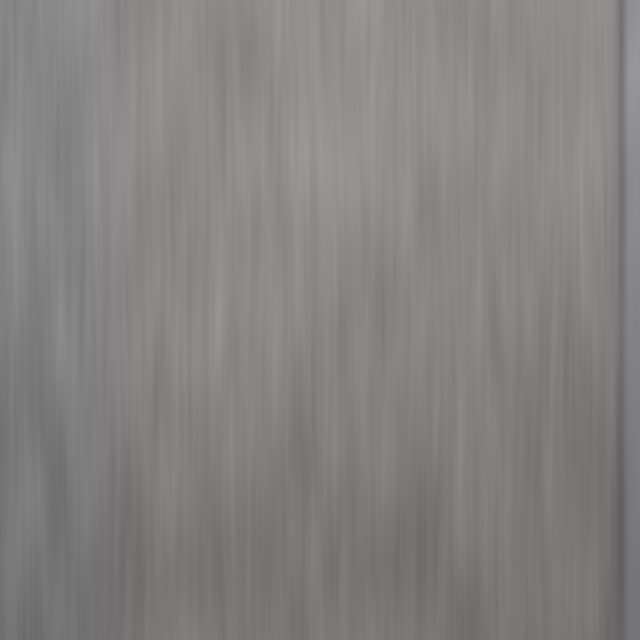
Write a WebGL 1 fragment shader that draws this texture.

```glsl
precision highp float;
// Brushed grey panel with soft vertical grain and a dark groove near the right edge.
// Stretched gradient noise gives streaks and blotches over a broad light falloff;
// a narrow cool strip lies beyond the groove.
uniform vec2 u_resolution;

vec2 randomGradient(vec2 cell) {
  float h = fract(sin(dot(cell, vec2(127.1, 311.7))) * 43758.545);
  return vec2(cos(6.2832 * h), sin(6.2832 * h));
}

// Gradient noise, roughly -0.7 to 0.7
float gradientNoise(vec2 p) {
  vec2 cell = floor(p);
  vec2 f = p - cell;
  vec2 w = f * f * f * (f * (f * 6.0 - 15.0) + 10.0);
  float a = dot(randomGradient(cell), f);
  float b = dot(randomGradient(cell + vec2(1.0, 0.0)), f - vec2(1.0, 0.0));
  float c = dot(randomGradient(cell + vec2(0.0, 1.0)), f - vec2(0.0, 1.0));
  float d = dot(randomGradient(cell + 1.0), f - 1.0);
  return mix(mix(a, b, w.x), mix(c, d, w.x), w.y);
}

// Vertical streaks from fine to broad, each octave wider and stronger
float brushedGrain(vec2 uv) {
  float sum = 0.0;
  float columns = 150.0;
  float strength = 0.025;
  for (int i = 0; i < 4; i++) {
    float k = float(i);
    sum += strength * gradientNoise(uv * vec2(columns, 5.0 - 0.5 * k) + 17.3 * k);
    columns *= 0.52;
    strength *= 1.05;
  }
  return sum;
}

// Soft, tall stains with a little sideways drift
float blotches(vec2 uv) {
  vec2 p = uv + vec2(0.012 * gradientNoise(uv * 5.0 + 3.7), 0.0);
  return 0.034 * gradientNoise(p * vec2(13.0, 5.0) + 41.0)
       + 0.026 * gradientNoise(p * vec2(5.0, 3.0) + 9.0);
}

void main() {
  vec2 uv = gl_FragCoord.xy / u_resolution;

  // Light from above, fading to the left edge and the lower right
  float light = mix(0.467, 0.56, smoothstep(-0.1, 0.95, uv.y));
  light -= 0.03 * (1.0 - smoothstep(0.0, 0.3, uv.x));
  light -= 0.028 * smoothstep(0.65, 1.0, uv.x) * (1.0 - 0.6 * uv.y);

  // Groove with a wide shadow on its left, and the lighter strip past it
  float edge = uv.x - 0.971 - 0.0015 * gradientNoise(vec2(2.0, uv.y * 4.0));
  float strip = smoothstep(-0.004, 0.014, edge);
  float shadow = exp(-edge * edge / 0.00005);
  float halo = exp(-edge * edge / 0.0008) * (1.0 - strip);

  float tone = light + brushedGrain(uv) * mix(1.0, 0.4, strip) + blotches(uv);
  tone += 0.004 * gradientNoise(uv * vec2(190.0, 130.0));
  tone += 0.018 * strip - 0.075 * shadow * mix(0.65, 1.0, uv.y) - 0.02 * halo;

  // Warm grey in the middle, cooler at the left and on the strip
  float cool = max(0.75 * (1.0 - smoothstep(0.0, 0.28, uv.x)), strip);
  cool = max(cool, 0.6 * shadow);
  vec3 tint = mix(vec3(0.012, -0.003, -0.006), vec3(-0.005, 0.0, 0.011), cool);
  gl_FragColor = vec4(tone + tint, 1.0);
}
```
